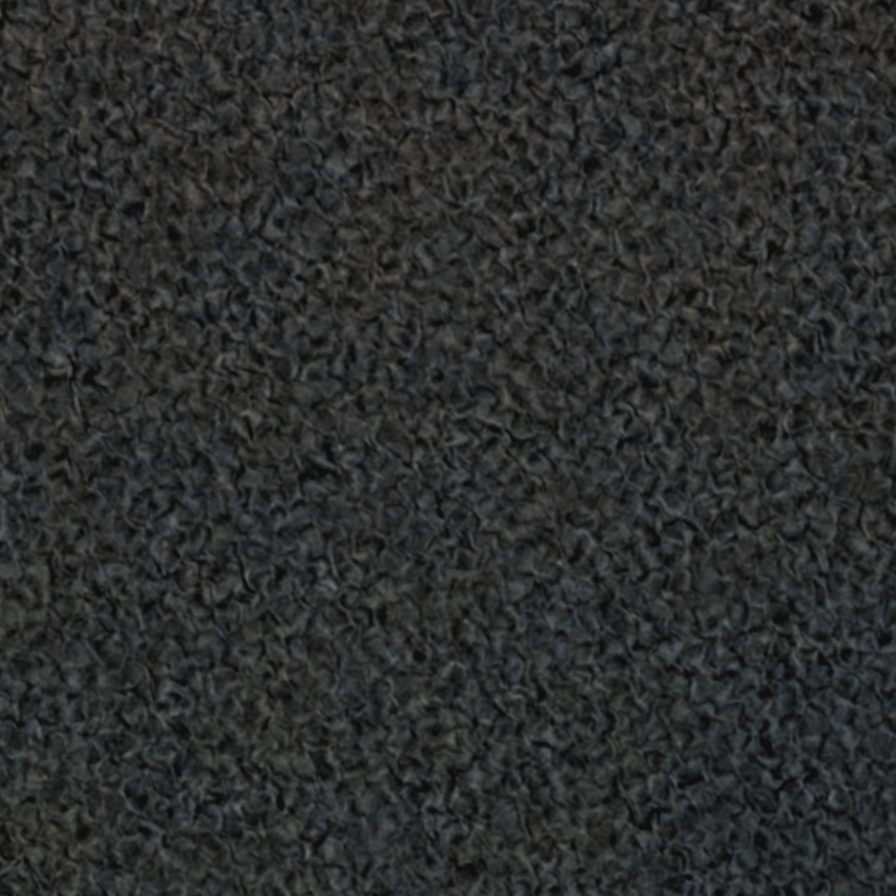
Reproduce this texture procedurally as a WebGL 2 fragment shader.

```glsl
#version 300 es
precision highp float;

uniform vec2 u_resolution;
out vec4 fragColor;

float hash(vec2 p) {
    vec3 q = fract(p.xyx * vec3(0.1031, 0.1030, 0.0973));
    q += dot(q, q.yzx + 33.33);
    return fract((q.x + q.y) * q.z);
}

vec2 gradient(vec2 cell) {
    float angle = 6.28318 * hash(cell + 17.0);
    return vec2(cos(angle), sin(angle));
}

float gradientNoise(vec2 p) {
    vec2 i = floor(p);
    vec2 f = p - i;
    vec2 u = f * f * f * (f * (f * 6.0 - 15.0) + 10.0);
    float a = dot(gradient(i), f);
    float b = dot(gradient(i + vec2(1, 0)), f - vec2(1, 0));
    float c = dot(gradient(i + vec2(0, 1)), f - vec2(0, 1));
    float d = dot(gradient(i + vec2(1, 1)), f - vec2(1, 1));
    return mix(mix(a, b, u.x), mix(c, d, u.x), u.y);
}

vec2 rotate(vec2 p, float angle) {
    float c = cos(angle), s = sin(angle);
    return vec2(c * p.x - s * p.y, s * p.x + c * p.y);
}

// Interlocking mineral grains, slightly drawn out along a steep diagonal
float grains(vec2 uv) {
    vec2 bend = vec2(gradientNoise(uv * 48.0 + 5.0), gradientNoise(uv * 48.0 + 71.0));
    vec2 p = rotate(uv + bend * 0.011, -0.45) * vec2(1.12, 0.86);
    float coarse = gradientNoise(p * 66.0 + 130.0);
    float medium = gradientNoise(rotate(p, 0.9) * 104.0 + 210.0);
    float fine = gradientNoise(rotate(uv, 0.4) * 165.0 + 320.0);
    return coarse * 0.72 + medium * 0.62 + fine * 0.26;
}

void main() {
    vec2 uv = gl_FragCoord.xy / u_resolution;

    // Grain brightness, with calmer and busier patches
    float patches = gradientNoise(uv * 13.0 + 40.0);
    float grain = grains(uv) * (1.0 + 0.5 * patches);
    float value = 0.181 + 0.25 * grain + 0.03 * gradientNoise(uv * 24.0 + 90.0);

    // Sparse pale flecks and black pits
    float fleck = gradientNoise(rotate(uv, 0.7) * 75.0 + 410.0);
    value += 0.07 * smoothstep(0.3, 0.6, fleck);
    float pit = gradientNoise(rotate(uv, -0.5) * vec2(64.0, 50.0) + 530.0);
    value -= 0.07 * smoothstep(0.3, 0.55, pit);

    // Broad shading, dimmer toward the lower right corner
    value += 0.018 * gradientNoise(uv * 3.5 + 8.0);
    float corner = 1.0 - smoothstep(0.0, 0.45, distance(uv, vec2(1.0, 0.05)));
    value -= 0.025 * corner;
    value = 0.055 + 0.008 * log(1.0 + exp((value - 0.055) / 0.008));

    // Neutral at the top, cooler below, with faint warm and cool grains
    vec3 tint = mix(vec3(0.97, 1.02, 1.01), vec3(1.0, 1.0, 0.99), smoothstep(0.2, 0.9, uv.y));
    tint += vec3(-0.07, 0.0, 0.07) * corner;
    float warmth = gradientNoise(uv * 38.0 + 620.0) + 0.8 * gradientNoise(uv * 8.0 + 700.0);
    tint += vec3(0.07, 0.02, -0.09) * warmth;

    fragColor = vec4(clamp(value * tint, 0.0, 1.0), 1.0);
}
```
